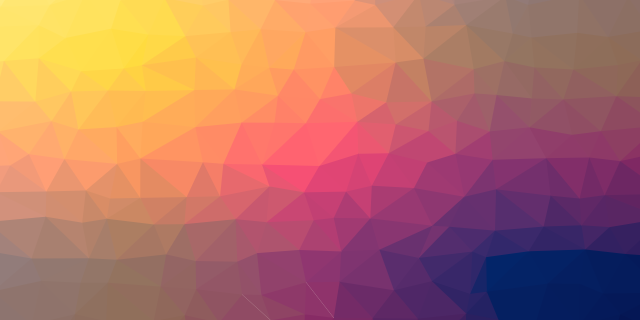
Give the GLSL for this background, as a Shadertoy shader.

```glsl
// Low-poly gradient: a jittered grid of points is split into flat triangles.
// Each triangle takes its colour from its middle, as an even perceptual
// blend of one palette run left to right and the same palette run downwards.

const vec2 CELL = vec2(0.12, 0.1);          // grid spacing, canvas height = 1
const vec2 JITTER = vec2(0.72, 0.46);       // point displacement, in cells
const vec2 BLEED = vec2(0.06, 0.12);        // gradient overhang past the edges
const float SPARKLE = 0.045;                // random shift of the colour lookup
const float SEAM_CHANCE = 0.025;            // share of cells with a pale seam
const float SEAM_WIDTH = 0.0011;
const float SEAM_OPACITY = 0.35;
const vec3 SEAM_COLOR = vec3(0.85, 0.75, 0.75);

const vec3 PALETTE[5] = vec3[5](
    vec3(1.00, 0.93, 0.56),                 // pale yellow
    vec3(1.00, 0.86, 0.23),                 // yellow
    vec3(1.00, 0.29, 0.46),                 // pink
    vec3(0.00, 0.15, 0.42),                 // navy
    vec3(0.00, 0.06, 0.29));                // deep navy

const mat3 RGB_TO_XYZ = mat3(
    0.4124, 0.2126, 0.0193,
    0.3576, 0.7152, 0.1192,
    0.1805, 0.0722, 0.9505);

vec2 hash2(vec2 p) {
    vec2 q = vec2(dot(p, vec2(127.1, 311.7)), dot(p, vec2(269.5, 183.3)));
    return fract(sin(q) * 43758.5453);
}

// Cube-root XYZ: straight mixes here equal mixes in Lab.
vec3 toPerceptual(vec3 rgb) {
    return pow(RGB_TO_XYZ * pow(rgb, vec3(2.2)), vec3(1.0 / 3.0));
}

vec3 toDisplay(vec3 c) {
    vec3 light = inverse(RGB_TO_XYZ) * (c * c * c);
    return pow(clamp(light, 0.0, 1.0), vec3(1.0 / 2.2));
}

vec3 palette(float t) {
    float s = clamp(t, 0.0, 0.9999) * 4.0;
    int i = int(s);
    return mix(toPerceptual(PALETTE[i]), toPerceptual(PALETTE[i + 1]), fract(s));
}

vec3 gradient(vec2 uv) {
    vec2 t = (vec2(uv.x, 1.0 - uv.y) + BLEED) / (1.0 + 2.0 * BLEED);
    return toDisplay(mix(palette(t.x), palette(t.y), 0.5));
}

vec2 gridPoint(vec2 id) {
    return (id + JITTER * (hash2(id) - 0.5)) * CELL;
}

float cross2(vec2 a, vec2 b) {
    return a.x * b.y - a.y * b.x;
}

float sideDistance(vec2 p, vec2 a, vec2 b) {
    return cross2(b - a, p - a) / length(b - a);
}

// Positive inside the triangle.
float triangleDepth(vec2 p, vec2 a, vec2 b, vec2 c) {
    float turn = sign(cross2(b - a, c - a));
    return min(turn * sideDistance(p, a, b),
           min(turn * sideDistance(p, b, c), turn * sideDistance(p, c, a)));
}

float segmentDistance(vec2 p, vec2 a, vec2 b) {
    vec2 d = b - a;
    return length(p - a - d * clamp(dot(p - a, d) / dot(d, d), 0.0, 1.0));
}

void mainImage(out vec4 fragColor, in vec2 fragCoord) {
    vec2 p = fragCoord / iResolution.y;
    vec2 canvas = vec2(iResolution.x / iResolution.y, 1.0);
    float pixel = 1.0 / iResolution.y;
    vec2 home = floor(p / CELL);
    vec4 sum = vec4(0.0);                   // weighted colour and total weight
    float seam = 0.0;

    for (int j = -1; j <= 1; j++)
    for (int i = -1; i <= 1; i++) {
        vec2 id = home + vec2(i, j);
        vec2 a = gridPoint(id);
        vec2 b = gridPoint(id + vec2(1.0, 0.0));
        vec2 c = gridPoint(id + vec2(1.0, 1.0));
        vec2 d = gridPoint(id + vec2(0.0, 1.0));

        // Rotate the corners so that a-c is the shorter diagonal.
        if (distance(b, d) < distance(a, c)) {
            vec2 corner = a;
            a = b; b = c; c = d; d = corner;
        }

        // Two flat triangles, blended by pixel coverage.
        for (int k = 0; k < 2; k++) {
            vec2 tip = k == 0 ? b : d;
            float cover = clamp(0.5 + triangleDepth(p, a, tip, c) / pixel, 0.0, 1.0);
            if (cover > 0.0) {
                vec2 shift = SPARKLE * (hash2(id + 37.0 * float(k + 1)) - 0.5);
                vec2 middle = (a + tip + c) / 3.0;
                sum += vec4(gradient(middle / canvas + shift), 1.0) * cover;
            }
        }

        // A rare hairline along the diagonal.
        if (hash2(id + 71.3).x < SEAM_CHANCE) {
            float edge = segmentDistance(p, a, c) - 0.5 * SEAM_WIDTH;
            seam = max(seam, clamp(0.5 - edge / pixel, 0.0, 1.0));
        }
    }

    vec3 color = sum.rgb / max(sum.a, 0.001);
    fragColor = vec4(mix(color, SEAM_COLOR, seam * SEAM_OPACITY), 1.0);
}
```
